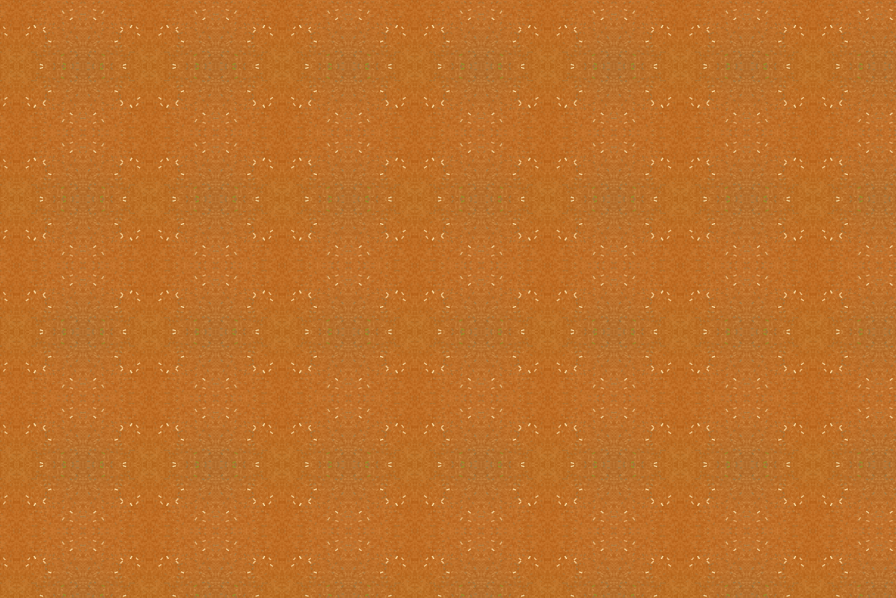
Reproduce this pattern procedurally as a WebGL 1 fragment shader.

```glsl
precision highp float;

// Speckled orange ground built from square tiles mirrored in both directions.
// Each quarter tile is folded to 0..1, tinted by faint blots at three corners,
// then covered with fine grain, veins and layers of tiny slanted flecks.

uniform vec2 u_resolution;

const float TILES_ACROSS = 6.75;
const vec2 TILE_ORIGIN = vec2(0.625, -0.5);  // first blot from the top left, in tiles
const float TILE_WEAR = 0.20;        // tint variation between tiles
const float GRAIN_SCALE = 45.0;      // grain cells per quarter tile
const float GRAIN_AMOUNT = 0.085;
const float VEIN_SCALE = 14.0;
const float VEIN_AMOUNT = 0.15;
const float FLECK_WIDTH = 0.010;     // half width, in quarter tiles

const vec3 ORANGE = vec3(0.751, 0.423, 0.138);
const vec3 GREY = vec3(0.672, 0.452, 0.225);
const vec3 OLIVE = vec3(0.700, 0.450, 0.150);
const vec3 PEACH = vec3(0.765, 0.455, 0.195);
const vec3 CREAM = vec3(1.000, 0.900, 0.680);
const vec3 GREEN = vec3(0.520, 0.620, 0.150);
const vec3 SLATE = vec3(0.550, 0.490, 0.325);
const vec3 SAND = vec3(0.850, 0.630, 0.360);

float hash(vec2 p) {
  vec3 a = fract(p.xyx * 0.1031);
  a += dot(a, a.yzx + 33.33);
  return fract((a.x + a.y) * a.z);
}

float valueNoise(vec2 p) {
  vec2 i = floor(p);
  vec2 f = fract(p);
  f = f * f * (3.0 - 2.0 * f);
  float low = mix(hash(i), hash(i + vec2(1.0, 0.0)), f.x);
  float high = mix(hash(i + vec2(0.0, 1.0)), hash(i + vec2(1.0, 1.0)), f.x);
  return mix(low, high, f.y);
}

// Soft round tint that fades to nothing at the given radius
float blot(vec2 q, vec2 centre, float radius) {
  return 1.0 - smoothstep(0.0, radius, length(q - centre));
}

// Coverage of short strokes, at most one in each cell of a jittered grid
float flecks(vec2 q, float grid, float density, float halfLength, float seed, float pixel) {
  vec2 cell = floor(q * grid);
  vec2 id = cell + seed;
  vec2 jitter = vec2(hash(id + 3.7), hash(id + 11.3));
  vec2 offset = q - (cell + mix(vec2(0.18), vec2(0.82), jitter)) / grid;
  float slant = (hash(id + 23.1) - 0.5) * 2.2;
  vec2 along = vec2(cos(slant), sin(slant));
  float t = clamp(dot(offset, along), -halfLength, halfLength);
  float d = length(offset - along * t) - FLECK_WIDTH;
  float strength = mix(0.35, 1.0, hash(id + 31.9));
  return step(hash(id), density) * strength * clamp(0.5 - d / pixel, 0.0, 1.0);
}

void main() {
  vec2 fromTopLeft = gl_FragCoord.xy - vec2(0.0, u_resolution.y);
  vec2 p = fromTopLeft / u_resolution.x * TILES_ACROSS - TILE_ORIGIN;
  float pixel = 2.0 * TILES_ACROSS / u_resolution.x;

  // Mirror each tile about its centre
  vec2 tile = floor(p + 0.5);
  vec2 q = abs(p - tile) * 2.0;

  // Soft tints, slightly uneven from tile to tile
  float greyWear = 1.0 - TILE_WEAR * hash(tile + 40.0);
  float greyBlot = blot(q, vec2(0.0), 0.95);
  vec3 color = mix(ORANGE, PEACH, 0.45 * blot(q, vec2(0.0, 1.0), 1.05));
  color = mix(color, OLIVE, 0.35 * blot(q, vec2(1.0, 0.0), 0.75));
  color = mix(color, GREY, 0.52 * greyWear * greyBlot);

  // Fine grain and thin wandering veins
  float grain = valueNoise(q * GRAIN_SCALE + 5.0) - 0.5;
  grain += 0.25 * (valueNoise(q * GRAIN_SCALE * 0.5 + 60.0) - 0.5);
  color += GRAIN_AMOUNT * grain * vec3(0.8, 1.0, 1.0);
  float ridge = abs(valueNoise(q * VEIN_SCALE + 17.0) - 0.5);
  float vein = 1.0 - smoothstep(0.02, 0.09, ridge);
  vec3 veinColor = mix(SAND, OLIVE, smoothstep(0.3, 0.7, valueNoise(q * 9.0 + 90.0)));
  color = mix(color, veinColor, VEIN_AMOUNT * vein);

  // Flecks thin out towards the plain columns between blots
  float crowd = 1.0 - 0.6 * smoothstep(0.55, 1.0, q.x);
  color = mix(color, SAND, 0.46 * crowd * flecks(q, 15.0, 0.36, 0.010, 100.0, pixel));
  color = mix(color, SLATE, (0.46 + 0.30 * greyBlot) * crowd * flecks(q, 15.0, 0.42, 0.012, 200.0, pixel));
  color = mix(color, GREEN, 0.75 * flecks(q, 8.0, 0.09, 0.018, 300.0, pixel));
  color = mix(color, CREAM, 0.90 * flecks(q, 9.0, 0.13, 0.016, 520.0, pixel));

  gl_FragColor = vec4(clamp(color, 0.0, 1.0), 1.0);
}
```
